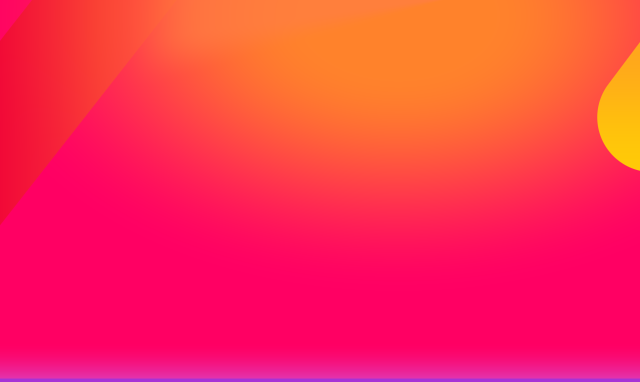
Give the GLSL for this background, as a Shadertoy shader.

```glsl
// Warm pink and orange glow with a slanted red panel, a yellow capsule and a violet base line.

// Colours
const vec3 PINK = vec3(1.0, 0.0, 0.39);
const vec3 ORANGE = vec3(1.0, 0.51, 0.17);
const vec3 PEACH = vec3(1.0, 0.49, 0.27);
const vec3 PANEL_RED = vec3(0.91, 0.06, 0.10);
const vec3 PANEL_ORANGE = vec3(1.0, 0.49, 0.15);
const vec3 AMBER = vec3(1.0, 0.65, 0.11);
const vec3 YELLOW = vec3(1.0, 0.79, 0.03);
const vec3 MAGENTA = vec3(0.89, 0.20, 0.68);
const vec3 VIOLET = vec3(0.65, 0.20, 0.84);

// Layout, in canvas heights
const vec2 GLOW_CENTER = vec2(1.043, 0.957);
const vec2 GLOW_RADII = vec2(1.152, 0.74);
const vec2 GLOW_RANGE = vec2(0.2, 1.0);
const vec2 PANEL_NORMAL = vec2(0.787, 0.617);
const vec2 PANEL_SPAN = vec2(0.066, 0.364);
const float PANEL_FADE_X = 0.43;
const float PANEL_ALPHA = 0.6;
const vec2 CAPSULE_CENTER = vec2(1.707, 0.693);
const vec2 CAPSULE_AXIS = vec2(0.6, 0.8);
const float CAPSULE_RADIUS = 0.1435;
const vec2 BEAM_TIP = vec2(1.15, 1.0);
const float BEAM_SLOPE = 0.215;
const float BASE_FADE = 0.10;
const float BASE_LINE = 0.009;

// Antialiased fill for a signed distance, negative inside
float fill(float d) {
    float pixel = 1.0 / iResolution.y;
    return 1.0 - smoothstep(-0.7 * pixel, 0.7 * pixel, d);
}

// Capsule that starts at a point and runs on along its axis
float rayCapsule(vec2 p, vec2 start, vec2 axis, float radius) {
    vec2 q = p - start;
    return length(q - axis * max(dot(q, axis), 0.0)) - radius;
}

// Pink field with an elliptical orange glow
vec3 glowField(vec2 p) {
    float d = length((p - GLOW_CENTER) / GLOW_RADII);
    return mix(ORANGE, PINK, smoothstep(GLOW_RANGE.x, GLOW_RANGE.y, d));
}

// Faint light beam along the top edge
float beamMask(vec2 p) {
    float drop = 1.0 - p.y;
    float reach = (BEAM_TIP.x - p.x) * BEAM_SLOPE;
    float softness = 0.004 + 0.09 * clamp(BEAM_TIP.x - p.x, 0.0, 1.0);
    float lower = 1.0 - smoothstep(-softness, softness, drop - reach);
    return lower * smoothstep(0.3, 0.55, p.x);
}

void mainImage(out vec4 fragColor, in vec2 fragCoord) {
    vec2 p = fragCoord / iResolution.y;
    vec3 color = glowField(p);
    color = mix(color, PEACH, 0.65 * beamMask(p));

    // Slanted panel, fading toward the upper right
    float across = dot(vec2(p.x, 1.0 - p.y), PANEL_NORMAL);
    float panel = fill(max(PANEL_SPAN.x - across, across - PANEL_SPAN.y));
    float along = clamp(p.x / PANEL_FADE_X, 0.0, 1.0);
    float panelAlpha = PANEL_ALPHA * (1.0 - 0.7 * smoothstep(0.55, 1.0, along));
    color = mix(color, mix(PANEL_RED, PANEL_ORANGE, along), panel * panelAlpha);

    // Yellow capsule at the right edge
    float capsule = fill(rayCapsule(p, CAPSULE_CENTER, CAPSULE_AXIS, CAPSULE_RADIUS));
    color = mix(color, mix(YELLOW, AMBER, smoothstep(0.55, 0.9, p.y)), capsule);

    // Magenta haze and violet line at the base
    float haze = clamp((BASE_FADE - p.y) / (BASE_FADE - BASE_LINE), 0.0, 1.0);
    color = mix(color, MAGENTA, pow(haze, 1.6));
    color = mix(color, VIOLET, fill(p.y - BASE_LINE));

    fragColor = vec4(color, 1.0);
}
```
